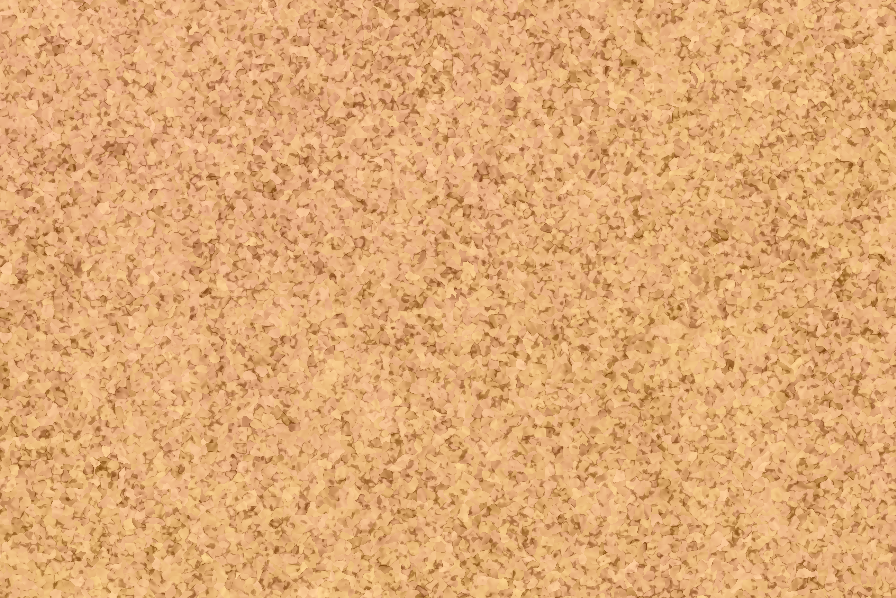
Write a Shadertoy shader that draws this texture.

```glsl
const vec3 DARK_BARK = vec3(0.61, 0.38, 0.17);
const vec3 CORK_BODY = vec3(0.90, 0.68, 0.47);
const vec3 PALE_CORK = vec3(0.99, 0.815, 0.595);
const vec3 YELLOW_SHIFT = vec3(-0.005, 0.022, -0.045);

const float GRAIN_DENSITY = 66.0;   // grains per canvas height
const float SPECK_DENSITY = 125.0;  // bark specks per canvas height
const float FIBRE_DENSITY = 160.0;
const float BASE_TONE = 0.20;
const float GRAIN_CONTRAST = 0.56;
const float FIBRE_CONTRAST = 0.70;
const float PATCH_CONTRAST = 0.25;
const float SPECK_DEPTH = 0.74;
const float SEAM_PULL = 0.20;       // how strongly specks gather in seams

// Integer hash giving two values in 0..1
vec2 hash2(vec2 cell) {
    uvec2 q = uvec2(ivec2(cell)) * uvec2(1597334673u, 3812015801u);
    uint n = (q.x ^ q.y) * 1597334673u;
    n = (n ^ (n >> 15u)) * 2246822519u;
    n ^= n >> 13u;
    uint m = n * 3266489917u;
    m ^= m >> 16u;
    return vec2(n & 65535u, m & 65535u) / 65535.0;
}

float noise(vec2 p) {
    vec2 i = floor(p), f = fract(p);
    f = f * f * (3.0 - 2.0 * f);
    float low = mix(hash2(i).x, hash2(i + vec2(1, 0)).x, f.x);
    float high = mix(hash2(i + vec2(0, 1)).x, hash2(i + vec2(1, 1)).x, f.x);
    return mix(low, high, f.y);
}

mat2 rotation(float angle) {
    float c = cos(angle), s = sin(angle);
    return mat2(c, s, -s, c);
}

// Stretched, randomly turned cells: xy = grain id, z = gap to the next grain
vec3 grains(vec2 p) {
    vec2 home = floor(p), id = home;
    float nearest = 9.0, second = 9.0;
    for (int y = -1; y <= 1; y++)
    for (int x = -1; x <= 1; x++) {
        vec2 cell = home + vec2(x, y);
        vec2 seed = hash2(cell);
        vec2 d = p - cell - 0.1 - 0.8 * seed;
        d = rotation(6.2832 * hash2(cell + 311.0).x) * d;
        float dist = length(d * vec2(0.78, 1.25));
        if (dist < nearest) {
            second = nearest;
            nearest = dist;
            id = cell;
        } else second = min(second, dist);
    }
    return vec3(id, second - nearest);
}

vec3 corkColour(float tone) {
    vec3 shade = mix(CORK_BODY, DARK_BARK, clamp(-tone, 0.0, 1.35));
    return mix(shade, PALE_CORK, clamp(tone, 0.0, 1.1));
}

void mainImage(out vec4 fragColor, in vec2 fragCoord) {
    vec2 p = fragCoord / iResolution.y;

    // Ragged grain outlines
    vec2 ragged = vec2(noise(p * 110.0), noise(p * 110.0 + 57.0)) - 0.5;
    vec3 grain = grains(p * GRAIN_DENSITY + 0.7 * ragged);
    vec2 grainRandom = hash2(grain.xy + 97.0);
    float seam = 1.0 - smoothstep(0.0, 0.28, grain.z);

    // Fibres run in a different direction in each grain
    vec2 along = rotation(6.2832 * hash2(grain.xy + 533.0).y) * p;
    float fibre = noise(along * FIBRE_DENSITY * vec2(0.55, 1.1)) - 0.5;

    // Bark specks, mostly lodged between grains
    vec2 turned = rotation(0.6) * p;
    float grit = 0.6 * noise(turned * SPECK_DENSITY + 19.0)
               + 0.4 * noise(rotation(1.9) * p * SPECK_DENSITY * 1.6 + 71.0);
    float speck = smoothstep(0.62, 0.83, grit + SEAM_PULL * seam);

    // Broad drift in tone and hue
    float drift = noise(p * 11.0 + 5.0) - 0.5;
    float warmth = noise(p * 2.6 + 31.0) - 0.5;

    float tone = BASE_TONE
               + GRAIN_CONTRAST * (grainRandom.x + grainRandom.y - 1.0)
               + FIBRE_CONTRAST * fibre
               + PATCH_CONTRAST * drift
               - SPECK_DEPTH * speck;
    float yellow = 1.1 * (hash2(grain.xy + 211.0).x - 0.5) + 0.7 * warmth;
    vec3 colour = corkColour(tone) + YELLOW_SHIFT * yellow;
    fragColor = vec4(clamp(colour, 0.0, 1.0), 1.0);
}
```
